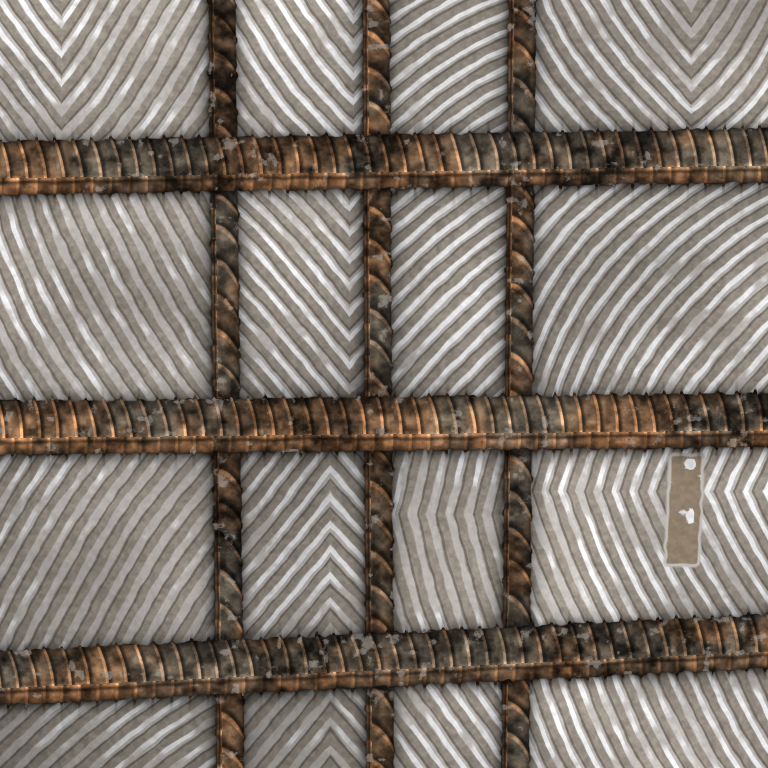
A Shadertoy shader for this texture:

```glsl
// Rusty ribbed steel rods crossing in a grid over combed tile backs
#define GROOVE_PITCH 0.0225
#define THICK_RADIUS 0.0355
#define THIN_RADIUS 0.0180
#define THICK_RIB_PITCH 0.0235
#define THIN_RIB_PITCH 0.045
#define SHADOW_REACH 0.009
#define RUST_LEVEL 0.50
#define THICK_TONE 0.98
#define THIN_TONE 0.84
#define PITTING 1.7

const vec3 TAUPE = vec3(0.56, 0.53, 0.49);
const vec3 PLASTER = vec3(0.70, 0.68, 0.66);
const vec3 CHALK = vec3(0.89, 0.89, 0.89);
const vec3 STEEL = vec3(0.36, 0.325, 0.28);
const vec3 RUST = vec3(0.47, 0.335, 0.23);

// Rod axes: start offset and slope of each
const vec3 ROW_START = vec3(0.781, 0.443, 0.117), ROW_SLOPE = vec3(0.017, 0.010, 0.048);
const vec3 COL_START = vec3(0.300, 0.495, 0.671), COL_SLOPE = vec3(-0.011, -0.005, 0.009);

// Per panel, rows from the top: groove angle, bend, mirror line (negative: horizontal)
const mat4 ANGLE = mat4(130, 128, 32, 130,  118, 132, 42, 50,  58, 50, 105, 115,  40, 50, 125, 118);
const mat4 BEND = mat4(0.4, 0.5, 1, 1,  0.5, 0, 0.7, 1,  0.3, 0, 0.4, 0.5,  0.5, 0, 0, 0.6);
const mat4 FOLD = mat4(0.08, 0.46, 9, 0.9,  9, 0.455, 9, 9,  9, 0.43, -0.33, -0.36,  9, 0.43, 9, 9);

float hash(vec2 p) { return fract(sin(dot(p, vec2(127.1, 311.7))) * 43758.5453); }

float noise(vec2 p) {
    vec2 i = floor(p), f = fract(p);
    f = f * f * (3.0 - 2.0 * f);
    return mix(mix(hash(i), hash(i + vec2(1, 0)), f.x),
               mix(hash(i + vec2(0, 1)), hash(i + vec2(1, 1)), f.x), f.y);
}

float fbm(vec2 p) {
    float sum = 0.0, amp = 0.533;
    for (int i = 0; i < 4; i++) { sum += amp * noise(p); p = p * 2.03 + 17.0; amp *= 0.5; }
    return sum;
}

// Combed plaster: stripes folded and bent differently in each panel
vec3 tile(vec2 p, float px) {
    int col = int(dot(step(COL_START + COL_SLOPE * p.y, vec3(p.x)), vec3(1)));
    int row = int(dot(step(vec3(p.y), ROW_START + ROW_SLOPE * p.x), vec3(1)));
    vec2 centre = vec2(vec4(0.145, 0.39, 0.58, 0.84)[col], vec4(0.9, 0.62, 0.29, 0.06)[row]);
    float fold = FOLD[row][col], a = radians(ANGLE[row][col]);
    vec2 q = p;
    if (fold > 0.0) q.x = fold - abs(p.x - fold);
    else q.y = -fold - abs(p.y + fold);
    q -= centre;
    float along = dot(q, vec2(cos(a), sin(a)));
    float across = dot(q, vec2(-sin(a), cos(a))) + BEND[row][col] * along * along;
    across += 0.014 * (noise(p * 6.0) - 0.5) + 0.002 * (noise(p * 60.0) - 0.5);

    // Flat-topped ridges with a broken chalky edge and a thin shaded foot
    float s = fract(across / GROOVE_PITCH) - 0.5;
    float soft = px / GROOVE_PITCH;
    float width = 0.22 + 0.2 * (fbm(p * 30.0) - 0.5);
    float ridge = 1.0 - smoothstep(width - soft, width + soft, abs(s));
    float crest = 1.0 - smoothstep(0.1, 0.18, abs(s - 0.07));
    float grain = fbm(p * 170.0);
    float chalkiness = smoothstep(0.38, 0.56, 0.6 * fbm(p * 26.0) + 0.4 * noise(p * 5.0 + 3.0));
    vec3 flatColor = TAUPE * (0.84 + 0.32 * grain);
    flatColor *= 1.0 - 0.22 * (1.0 - smoothstep(0.03, 0.1, abs(s + 0.3)));
    vec3 ridgeColor = mix(PLASTER, CHALK, crest * chalkiness) * (0.92 + 0.16 * grain);
    vec3 color = mix(flatColor, ridgeColor, ridge);
    color *= 0.74 + 0.3 * noise(p * 2.7 + 8.0) + 0.22 * noise(p * 8.0);

    // Smooth stamped plate with a soft pale rim
    vec2 box = abs(p - vec2(0.891 + 0.05 * (p.y - 0.336), 0.336)) - vec2(0.017, 0.067);
    float d = length(max(box, 0.0)) + min(max(box.x, box.y), 0.0) - 0.005;
    d += 0.003 * (noise(p * 90.0) - 0.5);
    color = mix(color, PLASTER * 1.08, 1.0 - smoothstep(0.0, 0.004, d));
    vec3 plate = mix(TAUPE * vec3(1.0, 0.94, 0.87), CHALK, smoothstep(0.64, 0.7, fbm(p * 40.0)));
    return mix(color, plate * (0.9 + 0.2 * grain), 1.0 - smoothstep(-px, px, d + 0.002));
}

// Signed position within one rib period; ribs are staggered beyond the seam
float ribOffset(float u, float s, float lean, float seam) {
    return fract(s + lean * u + 0.2 * u * u + 0.5 * step(u, seam)) - 0.5;
}

float ribHeight(float offset) { return 1.0 - smoothstep(0.03, 0.13, abs(offset)); }

// Draws a rod and its shadow; d is the distance from the axis, s counts ribs
void layRod(inout vec3 color, vec2 p, float d, float s, float radius,
            float lean, float seam, float seed, float tone, float px) {
    s += 0.25 * (noise(p * 14.0 + seed) - 0.5);
    float edgeRib = ribHeight(ribOffset(sign(d), s, lean, seam));
    float gap = abs(d) - radius * (0.98 + 0.1 * edgeRib + 0.12 * (noise(p * 130.0) - 0.5));
    color *= 1.0 - (d < 0.0 ? 0.65 : 0.45) * exp(-max(gap, 0.0) / SHADOW_REACH);

    float u = clamp(d / radius, -1.0, 1.0);
    float offset = ribOffset(u, s, lean, seam), rib = ribHeight(offset);
    float groove = smoothstep(0.05, 0.13, offset) * (1.0 - smoothstep(0.15, 0.38, offset));
    float below = 1.0 - smoothstep(seam - 0.1, seam + 0.05, u);
    float rust = smoothstep(-0.12, 0.15, fbm(p * 13.0 + seed) - 1.0 + RUST_LEVEL);
    vec3 metal = mix(STEEL, RUST, clamp(0.7 * rust + 0.4 * rib + 0.5 * below, 0.0, 1.0));
    metal *= tone * (0.27 + 0.75 * sqrt(1.0 - u * u)) * (1.0 + 0.2 * below);
    metal *= 1.0 + (0.5 * rib - 0.5 * groove) * (1.0 - 0.6 * below);

    // Lengthwise seam, lit above and dark beneath
    float seamLine = u - seam + 0.08 * (noise(p * 70.0) - 0.5);
    metal *= 1.0 + 0.25 * exp(-pow(seamLine / 0.08, 2.0)) - 0.45 * exp(-pow((seamLine + 0.16) / 0.08, 2.0));

    // Pits, broad stains and specks of dried mortar
    metal *= max(0.3, 0.95 + PITTING * (fbm(p * 75.0 + seed) - 0.5) + 0.6 * (noise(p * 9.0 + seed) - 0.5));
    metal = mix(metal, PLASTER, 0.5 * smoothstep(0.64, 0.78, fbm(p * 70.0 + seed * 3.0)));
    color = mix(color, metal, 1.0 - smoothstep(-px, px, gap));
}

void mainImage(out vec4 fragColor, in vec2 fragCoord) {
    vec2 p = fragCoord / iResolution.y;
    float px = 1.0 / iResolution.y;
    vec3 color = tile(p, px);
    for (int i = 0; i < 3; i++)
        layRod(color, p, p.x - COL_START[i] - COL_SLOPE[i] * p.y, p.y / THIN_RIB_PITCH + 0.37 * float(i),
               THIN_RADIUS, 0.32, -0.6, 5.3 + 7.1 * float(i), THIN_TONE, px);
    for (int i = 0; i < 3; i++)
        layRod(color, p, p.y - ROW_START[i] - ROW_SLOPE[i] * p.x, p.x / THICK_RIB_PITCH + 0.29 * float(i),
               THICK_RADIUS, 0.22, -0.38, 31.7 + 9.4 * float(i), THICK_TONE, px);
    fragColor = vec4(color, 1.0);
}
```
